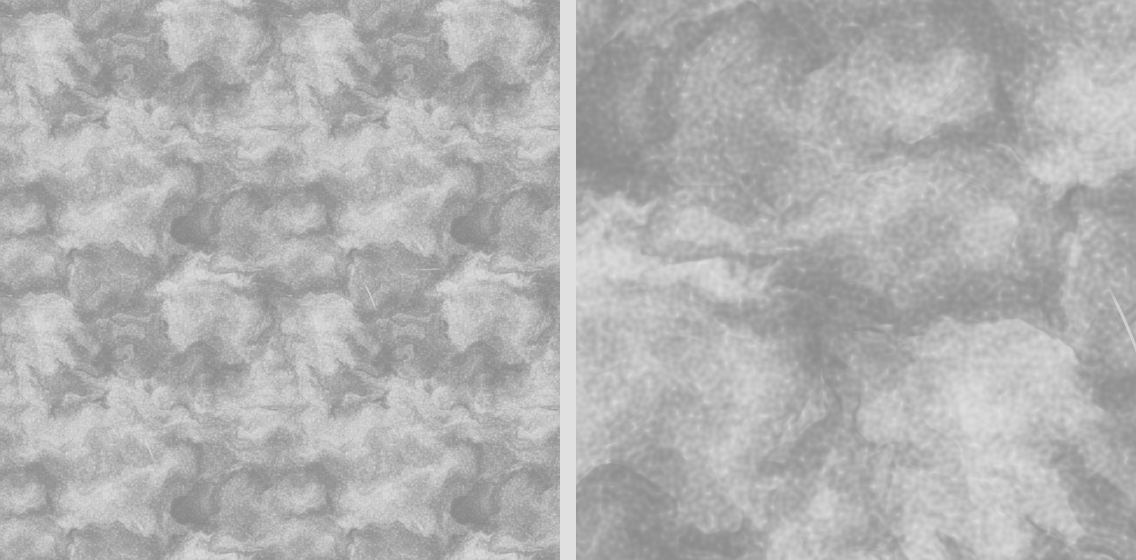
Left, the full canvas; right, a detail of the centre.
Give the GLSL for this texture, as a WebGL 2 fragment shader.

```glsl
#version 300 es
precision highp float;

#define REPEATS 2.0
#define BASE_GREY 0.73
#define GREY_REACH 0.19
#define CLOUD_DEPTH 0.20
#define MOTTLE_DEPTH 0.12
#define STAIN_DEPTH 0.10
#define GRAIN_DEPTH 0.085
#define WARP 0.09
#define GAIN 0.56
#define SCRATCHES 3
#define SCRATCH_LENGTH 0.032
#define SCRATCH_WIDTH 0.0006

uniform vec2 u_resolution;
out vec4 fragColor;

// Integer hash giving three values from 0 to 1
vec3 hash3(uvec3 v) {
  v = v * 1664525u + 1013904223u;
  v += v.yzx * v.zxy;
  v ^= v >> 16u;
  v += v.yzx * v.zxy;
  return vec3(v & 0xffffu) / 65535.0;
}

// Slope contribution of one lattice corner, wrapped to the period
float corner(vec2 cell, vec2 offset, vec2 period, uint seed) {
  float angle = 6.28318 * hash3(uvec3(uvec2(mod(cell, period)), seed)).x;
  return dot(vec2(cos(angle), sin(angle)), offset);
}

float gradientNoise(vec2 p, vec2 period, uint seed) {
  vec2 cell = floor(p), f = p - cell;
  vec2 blend = f * f * f * (f * (f * 6.0 - 15.0) + 10.0);
  vec2 right = vec2(1.0, 0.0), up = vec2(0.0, 1.0);
  float low = mix(corner(cell, f, period, seed),
                  corner(cell + right, f - right, period, seed), blend.x);
  float high = mix(corner(cell + up, f - up, period, seed),
                   corner(cell + 1.0, f - 1.0, period, seed), blend.x);
  return mix(low, high, blend.y);
}

// Summed octaves, each shifted so the lattices do not line up
float fbm(vec2 p, vec2 cells, int octaves, uint seed) {
  float sum = 0.0, amplitude = 1.0;
  for (int i = 0; i < octaves; i++) {
    uint layer = seed + uint(i);
    vec2 shift = hash3(uvec3(layer, 7u, 3u)).xy;
    sum += amplitude * gradientNoise((p + shift) * cells, cells, layer);
    amplitude *= GAIN;
    cells *= 2.0;
  }
  return sum;
}

// Damp patch: ragged dark rim that fades towards its inside
float stain(vec2 p, vec2 cells, uint seed) {
  float level = fbm(p, cells, 6, seed) - 0.05;
  float inside = smoothstep(-0.03, 0.07, level);
  return inside * mix(1.0, 0.6, smoothstep(0.07, 0.4, level));
}

// Thin pale arcs scattered once over the whole canvas
float scratches(vec2 uv, float pixel) {
  float marks = 0.0;
  for (int i = 0; i < SCRATCHES; i++) {
    vec3 place = hash3(uvec3(i, 41, 19));
    vec3 form = hash3(uvec3(i, 23, 57));
    vec2 d = fract(uv - place.xy + 0.5) - 0.5;
    float turn = 3.14159 * place.z;
    d = mat2(cos(turn), -sin(turn), sin(turn), cos(turn)) * d;
    d.y -= (form.x - 0.5) * 8.0 * d.x * d.x;
    float reach = SCRATCH_LENGTH * mix(0.5, 1.0, form.y);
    float line = 1.0 - smoothstep(SCRATCH_WIDTH, SCRATCH_WIDTH + pixel, abs(d.y));
    float ends = 1.0 - smoothstep(reach * 0.4, reach, abs(d.x));
    marks = max(marks, line * ends * mix(0.6, 1.0, form.z));
  }
  return marks;
}

void main() {
  vec2 uv = gl_FragCoord.xy / u_resolution;
  vec2 p = uv * REPEATS;

  // Bend the domain for torn, drifting outlines
  vec2 bend = vec2(fbm(p, vec2(4.0), 4, 100u), fbm(p, vec2(4.0), 4, 120u));
  vec2 q = p + WARP * bend;

  // Broad clouds and smaller mottling
  float tone = CLOUD_DEPTH * fbm(q, vec2(3.0, 4.0), 6, 200u);
  tone += MOTTLE_DEPTH * fbm(q, vec2(9.0, 13.0), 5, 240u);

  // Two sizes of damp patch
  tone -= STAIN_DEPTH * stain(q, vec2(2.0, 3.0), 300u);
  tone -= STAIN_DEPTH * 0.45 * stain(q, vec2(5.0, 6.0), 340u);
  tone += STAIN_DEPTH * 0.3;

  // Fine grain with pale dust
  float grain = gradientNoise(p * 120.0, vec2(120.0), 400u);
  float grit = gradientNoise(p * 67.0, vec2(67.0), 420u);
  tone += GRAIN_DEPTH * (grain + 0.5 * grit);
  tone += 0.05 * smoothstep(0.25, 0.55, grain) * smoothstep(-0.2, 0.3, grit);

  // Soft limit to the grey range, then surface scratches
  float grey = BASE_GREY - 0.02 + GREY_REACH * tanh(tone / GREY_REACH);
  grey = mix(grey, 0.86, 0.75 * scratches(uv, 1.0 / u_resolution.y));
  fragColor = vec4(vec3(grey), 1.0);
}
```
